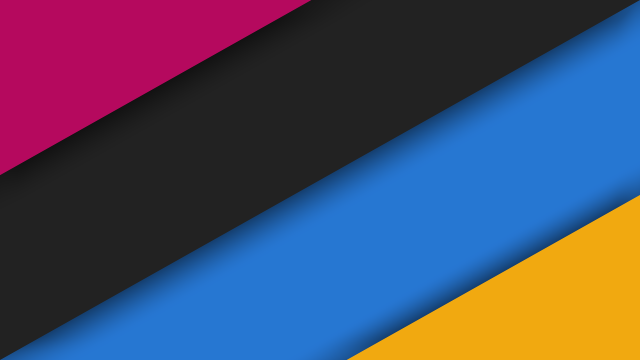
This background is drawn by a WebGL 2 fragment shader. Its source:

```glsl
#version 300 es
precision highp float;
// Diagonal paper bands in magenta, charcoal, blue and amber with soft drop shadows.
uniform vec2 u_resolution;
out vec4 fragColor;

// Lays a sheet over the base: dist is negative inside it, and its shadow falls outside.
vec3 layPaper(vec3 base, vec3 paper, float dist, float blur, float strength) {
    float shadow = strength * (1.0 - smoothstep(-blur, blur, dist));
    float pixel = 0.6 / u_resolution.y;
    return mix(paper, base * (1.0 - shadow), smoothstep(-pixel, pixel, dist));
}

void main() {
    vec2 p = gl_FragCoord.xy / u_resolution.y;
    float aspect = u_resolution.x / u_resolution.y;

    // Signed height above the rising canvas diagonal.
    float height = dot(p, normalize(vec2(-1.0, aspect)));

    // Shadows weaken near the canvas border, where the sheets end.
    vec2 margin = min(p, vec2(aspect, 1.0) - p);
    float fade = mix(0.65, 1.0, smoothstep(0.0, 0.07, min(margin.x, margin.y)));

    // Sheets from the bottom of the stack to the top.
    vec3 blue = vec3(0.150, 0.465, 0.825);
    vec3 amber = vec3(0.945, 0.663, 0.063);
    vec3 charcoal = vec3(0.133);
    vec3 magenta = vec3(0.710, 0.035, 0.368);

    vec3 color = layPaper(blue, amber, height + 0.472, 0.085, 0.95 * fade);
    color = layPaper(color, charcoal, -height, 0.11, 0.95 * fade);
    color = layPaper(color, magenta, 0.4475 - height, 0.10, 0.95 * fade);

    fragColor = vec4(color, 1.0);
}
```
